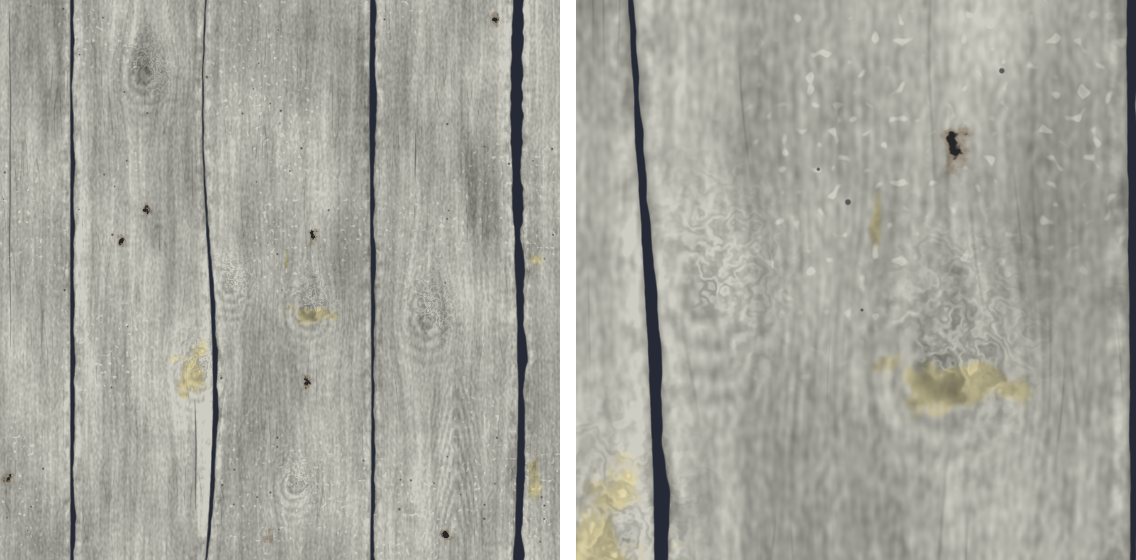
Left: the whole. Right: its middle third, enlarged.
Write a Shadertoy shader that draws this texture.

```glsl
// Gaps: centre, sideways drift, half width high up, half width low down
const vec4 gaps[4] = vec4[4](vec4(.1285, .001, .0026, .0036), vec4(.362, .022, .0009, .0036),
                             vec4(.665, .001, .0048, .0024), vec4(.922, .009, .0092, .0055));
// Knots: centre, radius, darkness
const vec4 knots[6] = vec4[6](vec4(.762, .432, .034, .5), vec4(.258, .865, .03, .2),
                              vec4(.55, .447, .03, .9), vec4(.41, .49, .026, .2),
                              vec4(.525, .132, .025, .6), vec4(.352, .335, .03, .4));
// Lichens and stains: centre, radii
const vec4 lichens[5] = vec4[5](vec4(.347, .335, .037, .06), vec4(.55, .434, .036, .02),
                                vec4(.957, .533, .024, .014), vec4(.955, .14, .013, .06),
                                vec4(.513, .54, .006, .025));
const vec4 stains[5] = vec4[5](vec4(.712, .84, .03, .17), vec4(.09, .87, .025, .15),
                               vec4(.85, .71, .035, .13), vec4(.645, .85, .018, .2),
                               vec4(.25, .89, .04, .05));
const vec2 nails[8] = vec2[8](vec2(.26, .625), vec2(.217, .57), vec2(.56, .576), vec2(.48, .04),
                              vec2(.883, .965), vec2(.795, .045), vec2(.548, .315), vec2(.015, .145));
// Cracks: x, middle height, half length
const vec3 cracks[3] = vec3[3](vec3(.742, .72, .045), vec3(.018, .68, .3), vec3(.349, .19, .1));

vec2 hash2(vec2 p) {
    vec3 q = fract(p.xyx * vec3(.1031, .103, .0973));
    q += dot(q, q.yzx + 33.33);
    return fract((q.xx + q.yz) * q.zy);
}
float corner(vec2 cell, vec2 offset, vec2 freq) {
    return dot(hash2(mod(cell, freq) + freq.yx * 1.7) * 2. - 1., offset);
}
// Gradient noise that wraps over the unit square
float noise(vec2 uv, vec2 freq) {
    vec2 p = uv * freq, i = floor(p), f = p - i, e = vec2(1, 0);
    vec2 u = f * f * f * (f * (f * 6. - 15.) + 10.);
    return mix(mix(corner(i, f, freq), corner(i + e, f - e, freq), u.x),
               mix(corner(i + e.yx, f - e.yx, freq), corner(i + 1., f - 1., freq), u.x), u.y);
}
float fbm(vec2 uv, vec2 freq) {
    float sum = 0., amp = 1.;
    for (int i = 0; i < 4; i++, amp *= .55, freq *= 2.) sum += amp * noise(uv, freq);
    return sum;
}
// Round holes, at most one per grid cell
float holes(vec2 uv, float count, float chance, float aa) {
    vec2 h = hash2(floor(uv * count) + count);
    float d = length(fract(uv * count) - .25 - .5 * hash2(floor(uv * count) + 71.)) / count;
    return step(h.x, chance) * (1. - smoothstep(-aa, aa, d - .0008 - .0012 * h.y));
}

void mainImage(out vec4 fragColor, in vec2 fragCoord) {
    vec2 uv = fragCoord / iResolution.xy;
    float aa = 1. / iResolution.y, bow = .5 - .5 * cos(6.2832 * (uv.y - .8));
    float rough = fbm(uv, vec2(40));

    // Distance to the nearest gap, and plank number
    float gap = 1., plank = 0.;
    for (int i = 0; i < 4; i++) {
        vec4 g = gaps[i];
        float wobble = fbm(vec2(.13 + .21 * float(i), uv.y), vec2(8, 9));
        float side = uv.x - g.x - g.y * bow - .004 * wobble;
        gap = min(gap, abs(side) - mix(g.z, g.w, bow) * (1. + 1.1 * wobble) - .0008 * rough);
        plank += step(0., side);
    }
    plank = mod(plank, 4.);

    // Grain flows around the knots
    vec2 grain = uv;
    float figure = 0.;
    for (int i = 0; i < 6; i++) {
        vec2 d = uv - knots[i].xy, q = d / (knots[i].z * vec2(1, 1.2));
        float r = length(q + .7 * rough), fall = exp(-.4 * dot(q * vec2(1, .6), q));
        grain.x -= d.x * fall * .75;
        figure += fall * (.16 + .3 * sin(r * 12. + 9. * rough));
        figure -= knots[i].w * exp(-5. * r * r) * (.5 + 2.5 * abs(rough));
    }
    grain += vec2(.004 * noise(uv, vec2(6, 4)), 0) + plank * vec2(.17, .37);

    // Weathered tone: 0 dark grey, 1 pale grey
    float tone = .69 + .5 * fbm(grain, vec2(7, 3)) + .35 * fbm(uv, vec2(6, 5)) + .5 * noise(grain, vec2(30, 2))
               + .45 * noise(grain, vec2(85, 5)) + .4 * noise(grain, vec2(190, 14))
               + .5 * noise(uv, vec2(230, 120)) + .22 * rough + figure + .05 * sin(plank * 2.4);
    // Sparse dark fibres
    float fibre = 1. - smoothstep(0., .07, abs(noise(grain, vec2(70, 6))));
    tone -= .3 * fibre * smoothstep(0., .3, noise(grain, vec2(24, 9)));

    // Pointed arches of flat-sawn grain
    float across = uv.x - .813 + .008 * noise(uv, vec2(5, 9));
    float arch = uv.y + 4.5 * sqrt(across * across + .00006);
    tone += .22 * sin(arch * 150. + 7. * noise(uv, vec2(9, 6))) * exp(-pow(across / .045, 2.))
          * smoothstep(0., .06, uv.y) * (1. - smoothstep(.22, .4, uv.y));
    for (int i = 0; i < 5; i++) {
        vec2 q = (uv - stains[i].xy) / stains[i].zw;
        tone -= exp(-dot(q, q)) * (.55 + 1.1 * noise(grain, vec2(45, 5)));
    }

    // Bleached strip, splinter and plank edges
    tone += .45 * exp(-pow((uv.x - .148) / .011, 2.)) * smoothstep(.35, .5, uv.y) * (1. - smoothstep(.8, .95, uv.y));
    float splinter = max(abs(uv.x - .366) - .015, abs(uv.y - .16) - .12) + .004 * rough;
    tone += .5 * (1. - smoothstep(-.004, .002, splinter));
    tone += (.22 + .8 * rough) * exp(-pow((gap - .007) / .005, 2.)) - .6 * exp(-max(gap, 0.) / .002);
    // Pale flecks
    float cluster = smoothstep(-.15, .25, noise(uv, vec2(5, 4)));
    tone += .6 * cluster * smoothstep(.22, .45, noise(uv, vec2(130)));
    vec3 col = mix(vec3(.51, .51, .48), vec3(.74, .735, .7), clamp(tone, -.9, 1.3));

    // Yellow lichen
    for (int i = 0; i < 5; i++) {
        float edge = 1. - length((uv - lichens[i].xy) / lichens[i].zw) + 1.3 * fbm(uv, vec2(26));
        col = mix(col, vec3(.72, .68, .5) * (.8 + .22 * tone + .4 * rough), .75 * smoothstep(.1, .6, edge));
    }
    col = mix(col, vec3(.26), .8 * holes(uv, 47., .07 * cluster, aa));
    // Nail holes with rust
    for (int i = 0; i < 8; i++) {
        float d = length((uv - nails[i]) * vec2(1, .85)) + .012 * fbm(uv, vec2(60));
        col = mix(col, vec3(.46, .39, .3), .6 * (1. - smoothstep(.004, .012, d)));
        col = mix(col, vec3(.15, .15, .16), 1. - smoothstep(.003, .006, d));
    }
    // Hairline cracks
    for (int i = 0; i < 3; i++) {
        float taper = 1. - pow((uv.y - cracks[i].y) / cracks[i].z, 2.);
        float d = abs(uv.x - cracks[i].x - .004 * noise(uv, vec2(3, 8))) - .0013 * taper;
        col = mix(col, vec3(.3), .7 * step(0., taper) * (1. - smoothstep(-aa, aa, d)));
    }
    fragColor = vec4(mix(vec3(.15, .165, .21), col, smoothstep(-aa, aa, gap)), 1);
}
```
